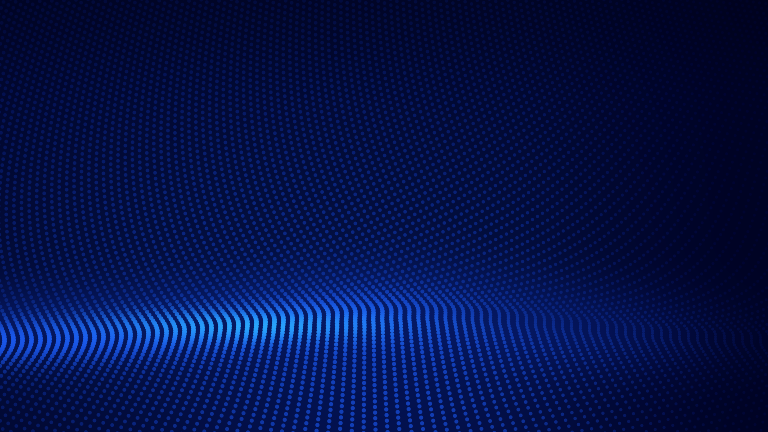
Reproduce this background procedurally as a WebGL 1 fragment shader.

```glsl
precision highp float;
// A dark blue field of dots draped over a folded sheet. A warped, staggered
// lattice packs its rows along a glowing ridge, where dots fuse into curved
// strands; soft light pools tint the dots and the haze behind them.
uniform vec2 u_resolution;

#define COLUMNS 48.0
#define ROWS 72.0
#define ROW_PACKING 1.5
#define FOLD_WIDTH 0.05
#define CONVERGENCE 0.65
#define DOT_RADIUS 0.0042
#define STRAND_RADIUS 0.0056
#define NIGHT vec3(0.0, 0.012, 0.155)
#define NAVY vec3(0.014, 0.07, 0.275)
#define ROYAL vec3(0.045, 0.18, 0.60)
#define AZURE vec3(0.10, 0.34, 0.93)
#define CYAN vec3(0.17, 0.70, 1.0)

float bell(float x) {
  return exp(-x * x);
}

// Fades from one at "a" down to zero at "b"
float fade(float a, float b, float x) {
  return 1.0 - smoothstep(a, b, x);
}

// Height of the fold along the canvas
float ridge(float x) {
  return 0.21 + 0.068 * bell((x - 0.95) / 0.52);
}

// Maps the canvas to lattice space: x counts strands, y counts rows
vec2 lattice(vec2 p) {
  float h = p.y - ridge(p.x);
  float reach = sqrt(h * h + 0.0009) - 0.03;
  float lowerSlope = mix(0.85, -0.75, p.x / 1.6);
  float upperBend = 0.27 * (1.0 - exp(-3.2 * reach)) - 0.30 * h * h;
  upperBend += CONVERGENCE * (p.x - 0.3) * reach;
  float bend = mix(lowerSlope * reach, upperBend, smoothstep(-0.03, 0.03, h));
  float rowDepth = h + ROW_PACKING * FOLD_WIDTH * atan(h / FOLD_WIDTH);
  float rise = max(p.x - 0.5, 0.0);
  rowDepth -= 0.15 * rise * rise * smoothstep(0.0, 0.7, h);
  return vec2(COLUMNS * (p.x + bend), ROWS * rowDepth);
}

// Coverage of round dots, measured in canvas units through the local slope
float dots(vec2 p, float radius, float pixel) {
  const float delta = 0.001;
  vec2 cell = lattice(p);
  vec2 dx = (lattice(p + vec2(delta, 0.0)) - cell) / delta;
  vec2 dy = (lattice(p + vec2(0.0, delta)) - cell) / delta;
  float det = dx.x * dy.y - dy.x * dx.y;
  float nearest = 1.0;
  for (int i = -1; i <= 1; i++) {
    float column = floor(cell.x) + float(i);
    float stagger = 0.5 * mod(column, 2.0);
    for (int j = -1; j <= 1; j++) {
      float row = floor(cell.y - stagger) + float(j) + stagger;
      vec2 d = cell - vec2(column, row) - 0.5;
      vec2 offset = vec2(d.x * dy.y - dy.x * d.y, dx.x * d.y - dx.y * d.x) / det;
      nearest = min(nearest, length(offset));
    }
  }
  return fade(radius - 0.5 * pixel, radius + 0.5 * pixel, nearest);
}

void main() {
  vec2 uv = gl_FragCoord.xy / u_resolution;
  vec2 p = vec2(uv.x * 16.0 / 9.0, uv.y);
  float pixel = 1.0 / u_resolution.y;
  float h = p.y - ridge(p.x);

  // Light pools: broad haze, ridge glow, hot core and lower sheet
  float side = fade(0.75, 1.72, p.x);
  float haze = bell(length((p - vec2(0.72, 0.32)) / vec2(1.05, 0.58)));
  haze *= fade(1.15, 1.78, p.x);
  float strand = bell(h / 0.06) * fade(0.7, 1.35, p.x);
  float glow = bell((h - 0.035) / 0.09) * side;
  float core = bell(length((p - vec2(0.58, 0.245)) / vec2(0.30, 0.035)));
  float lower = fade(-0.08, 0.03, h) * bell((p.x - 0.88) / 0.48);
  float flank = bell(length((p - vec2(1.38, 0.23)) / vec2(0.32, 0.10)));

  // Haze behind the dots
  vec3 color = mix(NIGHT, NAVY, 0.8 * haze);
  color += ROYAL * (0.24 * glow + 0.16 * flank);
  color += NAVY * 0.3 * lower;

  // Dots, larger where they merge into strands
  float radius = mix(DOT_RADIUS, STRAND_RADIUS, max(strand, 0.5 * lower));
  radius *= mix(0.8, 1.0, side);
  vec3 ink = mix(NIGHT * 1.3, ROYAL * 0.9, haze);
  ink = mix(ink, ROYAL, 0.5 * flank);
  ink = mix(ink, AZURE, clamp(0.95 * strand + 0.55 * lower, 0.0, 1.0));
  ink = mix(ink, CYAN, 0.85 * core);
  color = mix(color, max(ink, color), dots(p, radius, pixel));

  // Darken the far right and the upper corners
  color *= 1.0 - 0.1 * smoothstep(0.85, 1.0, uv.x);
  color *= 1.0 - 0.15 * smoothstep(0.75, 1.0, uv.y);
  gl_FragColor = vec4(color, 1.0);
}
```
